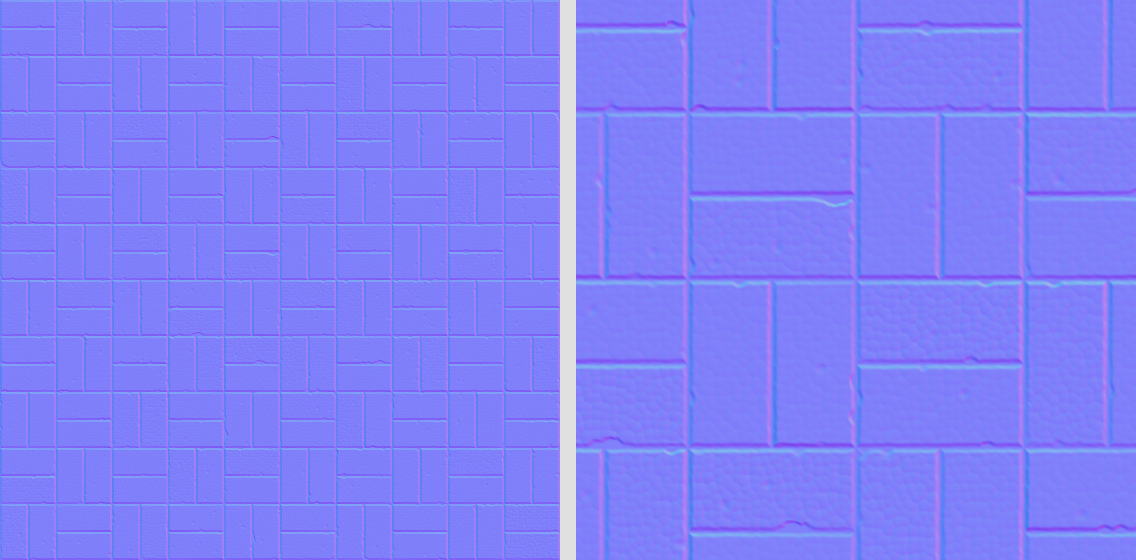
Left, the full canvas; right, a detail of the centre.
Give the GLSL for this texture map, as a WebGL 2 fragment shader.

```glsl
#version 300 es
precision highp float;

uniform vec2 u_resolution;
out vec4 fragColor;

const float TAU = 6.28319;
const float CELLS = 10.0;         // basket-weave blocks per side
const float GRAIN_CELLS = 190.0;  // fine stone grain per side
const float PIT_CELLS = 80.0;     // pits and edge nicks per side
const float BEVEL = 0.03;         // bevel width, in blocks
const float BRICK_HEIGHT = 0.0085;
const float FLAT_BLUE = 0.98;

vec2 hash2(vec2 p) {
    vec3 q = fract(p.xyx * vec3(0.1031, 0.1030, 0.0973));
    q += dot(q, q.yzx + 33.33);
    return fract((q.xx + q.yz) * q.zy);
}

// Wrapping cellular noise: distance to the nearest point, and its random id
vec2 cellular(vec2 uv, float count) {
    vec2 p = uv * count;
    vec2 base = floor(p);
    vec2 nearest = vec2(9.0, 0.0);
    for (int y = -1; y <= 1; y++) {
        for (int x = -1; x <= 1; x++) {
            vec2 cell = base + vec2(x, y);
            vec2 rnd = hash2(mod(cell, count) + 7.0);
            float dist = length(cell + 0.15 + 0.7 * rnd - p);
            if (dist < nearest.x) nearest = vec2(dist, fract(rnd.x * 17.0 + rnd.y * 31.0));
        }
    }
    return nearest;
}

// Layered sines with whole frequencies, in 0..1
float edgeWave(vec2 uv) {
    float a = sin(TAU * (37.0 * uv.x + 23.0 * uv.y));
    float b = sin(TAU * (61.0 * uv.y - 43.0 * uv.x) + 1.7 * a);
    float c = sin(TAU * (97.0 * uv.x + 89.0 * uv.y) + 1.3 * b);
    return 0.5 + (a + b + c) / 6.0;
}

// Finds the brick under p: xy position with the long side along y, zw its id
vec4 brickAt(vec2 p) {
    vec2 block = mod(floor(p), CELLS);
    vec2 local = fract(p);
    bool flatLaid = mod(block.x + block.y, 2.0) > 0.5;
    if (flatLaid) local = local.yx;
    float part = step(0.5, local.x);
    vec2 id = block * 2.0 + (flatLaid ? vec2(0.0, part) : vec2(part, 0.0));
    return vec4(local.x - 0.5 * part, local.y, id);
}

// Widening of the joint where a rare brick has lost a piece of its long edge
float chip(vec2 local, vec2 rnd) {
    float broken = step(0.955, rnd.x);
    float side = 0.5 * step(0.5, fract(rnd.y * 13.0));
    vec2 offset = (local - vec2(side, rnd.y)) / vec2(0.09, 0.07);
    return broken * 0.065 * exp(-dot(offset, offset));
}

float surfaceHeight(vec2 uv) {
    vec4 brick = brickAt(uv * CELLS);
    vec2 local = brick.xy;
    vec2 size = vec2(0.5, 1.0);
    vec2 rnd = hash2(brick.zw + 3.0);
    vec2 wear = hash2(brick.zw + 61.0);
    vec2 pits = cellular(uv, PIT_CELLS);
    float grain = cellular(uv, GRAIN_CELLS).x;
    float wave = edgeWave(uv);

    // Bevelled outline with ragged edges
    vec2 toEdge = min(local, size - local);
    float edge = min(toEdge.x, toEdge.y);
    edge -= 0.006 * wave + chip(local, rnd) * (0.6 + 0.8 * wave);
    edge -= 0.018 * step(0.8, pits.y) * smoothstep(0.45, 0.0, pits.x);
    float body = smoothstep(0.0, BEVEL, edge);

    // Slightly tilted face with grain and scattered pits
    float roughness = mix(0.0017, 0.0036, smoothstep(0.75, 1.0, wear.x));
    float tilt = 0.01 * dot(local - 0.5 * size, wear - 0.5);
    float pitDepth = 0.0028 * step(0.965, pits.y) * smoothstep(0.34, 0.0, pits.x);
    float face = BRICK_HEIGHT + tilt - roughness * grain * grain - pitDepth;
    return body * face;
}

// Central differences, with height and step both in blocks
vec3 surfaceNormal(vec2 uv, float stepSize) {
    vec2 e = vec2(stepSize, 0.0);
    vec2 rise = vec2(surfaceHeight(uv + e.xy) - surfaceHeight(uv - e.xy),
                     surfaceHeight(uv + e.yx) - surfaceHeight(uv - e.yx));
    return normalize(vec3(-rise / (2.0 * stepSize * CELLS), 1.0));
}

void main() {
    vec2 uv = gl_FragCoord.xy / u_resolution;
    float stepSize = max(0.0008, 0.5 / u_resolution.y);
    vec3 normal = surfaceNormal(uv, stepSize);
    vec3 color = 0.5 + 0.5 * normal;
    color.b *= FLAT_BLUE;
    fragColor = vec4(color, 1.0);
}
```
